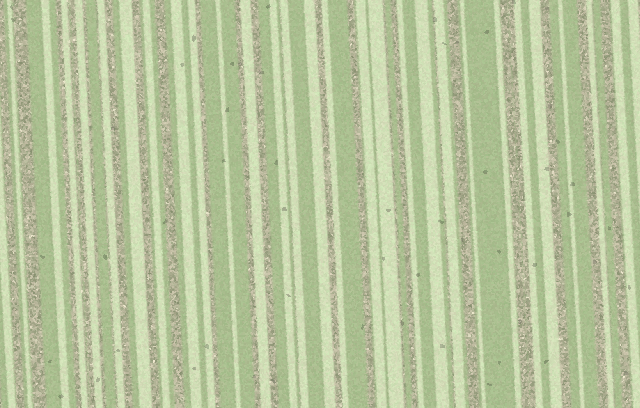
This texture is drawn by a Shadertoy shader. Its source:

```glsl
float hash(vec2 p) {
    vec3 q = fract(p.xyx * vec3(0.1031, 0.1030, 0.0973));
    q += dot(q, q.yzx + 33.33);
    return fract((q.x + q.y) * q.z);
}

vec2 hash2(vec2 p) {
    return vec2(hash(p), hash(p + 71.7));
}

// Cellular noise: two random values owned by the nearest grain
vec2 grains(vec2 p) {
    vec2 cell = floor(p), value = vec2(0.5);
    float nearest = 9.0;
    for (int y = -1; y <= 1; y++)
    for (int x = -1; x <= 1; x++) {
        vec2 id = cell + vec2(x, y);
        vec2 offset = id + hash2(id) - p;
        float d = dot(offset, offset);
        if (d < nearest) {
            nearest = d;
            value = hash2(id + 313.0);
        }
    }
    return value;
}

// Coverage of scattered stripes with random centres and widths
float stripes(float u, float pitch, vec2 halfWidths, float soft, float seed) {
    float cell = floor(u / pitch), cover = 0.0;
    for (int k = -1; k <= 1; k++) {
        float id = cell + float(k);
        vec2 r = hash2(vec2(id + 20.0, seed));
        float centre = (id + 0.5 + 0.8 * (r.x - 0.5)) * pitch;
        float d = abs(u - centre) - mix(halfWidths.x, halfWidths.y, r.y);
        cover = max(cover, 1.0 - smoothstep(-soft, soft, d));
    }
    return cover;
}

void mainImage(out vec4 fragColor, in vec2 fragCoord) {
    vec2 p = fragCoord / iResolution.y;
    float soft = 0.0018 + 0.5 / iResolution.y;

    vec2 fine = grains(p * 230.0);
    vec2 coarse = grains(p * 110.0 + 40.0);

    // Leaning stripe coordinate with a faint sway and rough edges
    float u = p.x + 0.053 * p.y + 0.0012 * sin(p.y * 4.0 + p.x * 3.0);
    u += 0.002 * (fine.x - 0.5);

    float glitter = stripes(u, 0.072, vec2(0.006, 0.023), soft * 1.5, 5.0);
    float pale = stripes(u, 0.056, vec2(0.004, 0.018), soft, 17.0);
    float shadow = stripes(u + 0.004, 0.056, vec2(0.004, 0.018), 0.006, 17.0);

    // Matt green ground, shaded beside the pale ridges
    vec3 color = vec3(0.665, 0.745, 0.56);
    color *= 1.0 - 0.04 * shadow;

    // Sparkling grey-beige bands
    float sparkle = 0.65 * fine.x + 0.35 * coarse.x;
    vec3 beige = mix(vec3(0.55, 0.56, 0.45), vec3(0.83, 0.82, 0.71), sparkle);
    beige += 0.10 * smoothstep(0.93, 1.0, fine.y);
    color = mix(color, beige, glitter * 0.95);

    // Pale ridges
    vec3 cream = mix(vec3(0.82, 0.89, 0.72), vec3(0.82, 0.85, 0.71), coarse.y * 0.8);
    color = mix(color, cream, pale);

    // Paper grain, slight tint shift and rare dark specks
    color += 0.055 * (fine.y - 0.5);
    color += vec3(0.03, -0.015, 0.015) * (fine.x - 0.5);
    color *= 1.0 - 0.2 * step(0.997, coarse.x);

    fragColor = vec4(color, 1.0);
}
```
